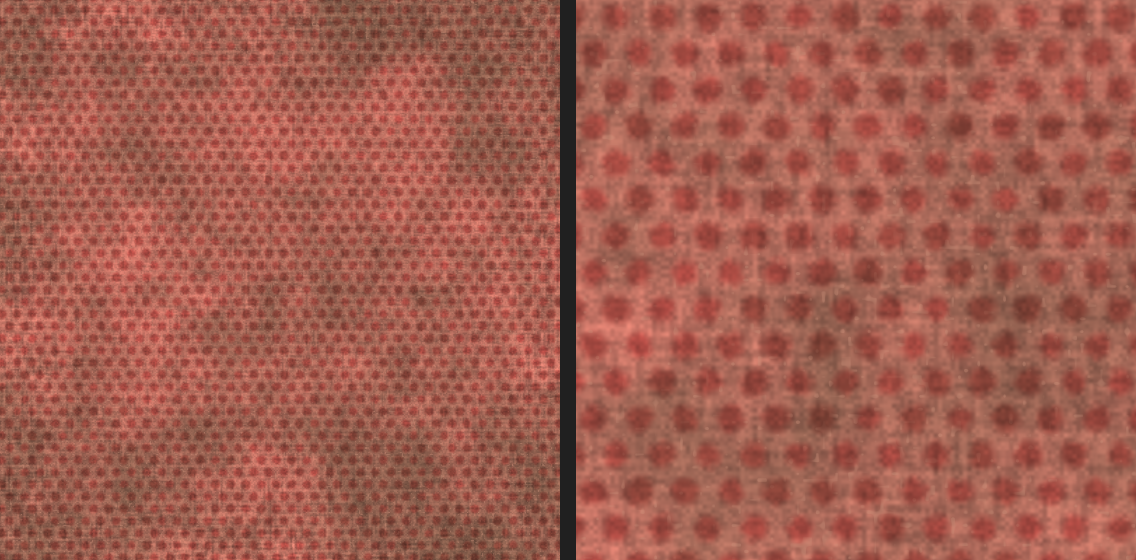
Left, the full canvas; right, a detail of the centre.
Write a three.js fragment shader that draws this texture.

```glsl
// Worn red cloth printed with small soft dots in staggered rows.
// A half-shifted grid gives the dots; fractal noise stains the cloth,
// and stretched noise adds woven threads, grain and pale flecks.

varying vec2 vUv;

const vec2 REPEATS = vec2(36.7, 46.0);          // dots across, rows up
const vec2 GRID_ANCHOR = vec2(0.34375, 0.4610); // centre of one dot
const float DOT_CORE = 0.14;                    // radii in dot spacings
const float DOT_EDGE = 0.42;
const float DOT_STRENGTH = 0.92;
const float THREADS = 250.0;
const float GRAIN = 400.0;
const float THREAD_AMOUNT = 0.17;
const float GRAIN_AMOUNT = 0.20;

const vec3 CLOTH_FADED = vec3(0.79, 0.455, 0.40);
const vec3 CLOTH_STAINED = vec3(0.52, 0.365, 0.295);
const vec3 DOT_FADED = vec3(0.67, 0.275, 0.25);
const vec3 DOT_STAINED = vec3(0.46, 0.235, 0.19);
const vec3 FLECK = vec3(0.80, 0.57, 0.48);

float hash(vec2 p) {
  return fract(sin(dot(p, vec2(127.1, 311.7))) * 43758.5453);
}

float noise(vec2 p) {
  vec2 i = floor(p);
  vec2 f = fract(p);
  f = f * f * (3.0 - 2.0 * f);
  return mix(mix(hash(i), hash(i + vec2(1.0, 0.0)), f.x),
             mix(hash(i + vec2(0.0, 1.0)), hash(i + vec2(1.0)), f.x), f.y);
}

float fbm(vec2 p) {
  float sum = 0.0;
  float amplitude = 0.5;
  for (int i = 0; i < 5; i++) {
    sum += amplitude * noise(p);
    p = mat2(1.6, 1.2, -1.2, 1.6) * p + 7.3;
    amplitude *= 0.55;
  }
  return sum / 1.055;
}

// Dot coverage in x, random value of the dot in y
vec2 printedDots(vec2 uv) {
  vec2 p = (uv - GRID_ANCHOR) * REPEATS;
  float row = floor(p.y + 0.5);
  p.x -= 0.5 * mod(row, 2.0);
  vec2 cell = vec2(floor(p.x + 0.5), row);
  vec2 local = p - cell;
  local.y *= REPEATS.x / REPEATS.y;
  float rnd = hash(cell + 19.0);
  float wobble = (noise(uv * 210.0) - 0.5) * 0.10;
  float d = length(local) + wobble + (rnd - 0.5) * 0.04;
  return vec2(1.0 - smoothstep(DOT_CORE, DOT_EDGE, d), rnd);
}

// Broken warp and weft threads, centred on zero
float weave(vec2 uv) {
  float warp = noise(uv * vec2(THREADS, 38.0));
  float weft = noise(uv * vec2(34.0, THREADS) + 53.0);
  return warp + weft - 1.0;
}

void main() {
  vec2 uv = vUv;

  // Large stains, slightly heavier toward the borders
  float cloud = fbm(uv * 5.0 + vec2(3.7, 8.2));
  float blotch = fbm(uv * 17.0 + 31.0);
  vec2 border = abs(uv - 0.5) * 2.0;
  float edgeWear = smoothstep(0.65, 1.0, max(border.x, border.y));
  float fade = smoothstep(0.24, 0.76,
      mix(cloud, blotch, 0.30) - 0.04 * edgeWear);

  // Cloth and dots, each dot with its own stain
  vec2 dots = printedDots(uv);
  float dotFade = clamp(fade + (dots.y - 0.5) * 0.45, 0.0, 1.0);
  vec3 cloth = mix(CLOTH_STAINED, CLOTH_FADED, fade);
  vec3 ink = mix(DOT_STAINED, DOT_FADED, dotFade);
  vec3 color = mix(cloth, ink, dots.x * DOT_STRENGTH);

  // Woven threads and fine grain
  float grain = noise(uv * GRAIN) - 0.5;
  float wear = 1.0 + 0.5 * edgeWear;
  color *= 1.0 + wear * THREAD_AMOUNT * weave(uv) + GRAIN_AMOUNT * grain;

  // Pale worn flecks, mostly between the dots
  float fleck = smoothstep(0.78, 0.95, noise(uv * 260.0 + 91.0));
  color = mix(color, FLECK, fleck * 0.38 * (1.0 - 0.7 * dots.x));

  // Faint upright crease
  float crease = 1.0 - smoothstep(0.0, 0.003, abs(uv.x - 0.483));
  color *= 1.0 - 0.12 * crease * noise(vec2(uv.y * 24.0, 4.0));

  gl_FragColor = vec4(clamp(color, 0.0, 1.0), 1.0);
}
```
